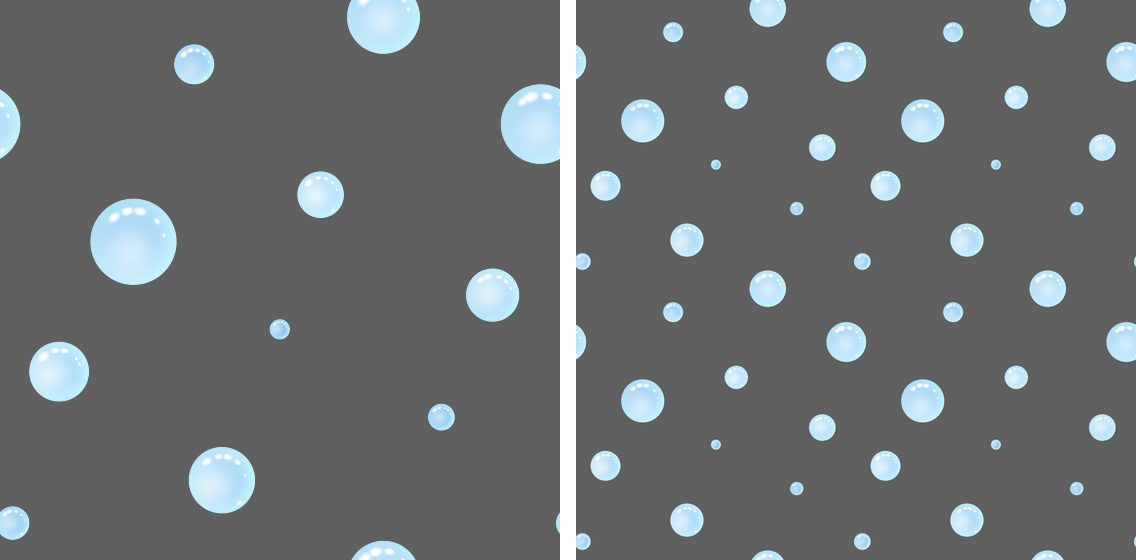
Left: one tile. Right: repeated 2 by 2.
Give the GLSL for this background, as a three.js fragment shader.

```glsl
// Glossy pale blue soap bubbles scattered over flat grey, tiling on both axes.
varying vec2 vUv;

float hash(float n) {
  return fract(sin(n * 127.1) * 43758.5453);
}

// Soft white spot, stretched along the rim at the given angle.
float highlight(vec2 p, float angle, float reach, float size) {
  vec2 dir = vec2(cos(angle), sin(angle));
  vec2 q = vec2(dot(p, dir) - reach, dot(p, vec2(-dir.y, dir.x)));
  return 1.0 - smoothstep(0.3, 1.0, length(q / vec2(size * 0.65, size)));
}

// Colour inside a bubble, with p running from -1 to 1 across it.
vec3 bubbleColor(vec2 p, float id, float scale) {
  float d = length(p);
  float pale = fract(id * 0.618 + 0.2);

  // Blue body, deeper in the smallest bubbles
  vec3 body = mix(vec3(0.60, 0.80, 0.95), vec3(0.69, 0.87, 0.97), pale);
  body = mix(vec3(0.50, 0.75, 0.93), body, smoothstep(0.0, 0.3, scale));

  // Cyan rim, strongest on one side
  float side = 0.65 + 0.35 * dot(p, normalize(vec2(0.8, hash(id + 3.0) - 0.7)));
  vec3 col = mix(body, vec3(0.75, 0.95, 0.99), smoothstep(0.45, 1.0, d) * side);

  // Milky glow, off centre
  vec2 g = p - 0.6 * (vec2(hash(id + 5.0), hash(id + 7.0)) - vec2(0.7, 0.6));
  float glow = exp(-2.2 * dot(g, g)) * mix(0.55, 0.95, pale);
  col = mix(col, vec3(0.91, 0.965, 0.995), glow);

  // Highlights shrinking along the upper arc
  float shine = 0.0;
  for (int j = 0; j < 5; j++) {
    float t = float(j);
    float rnd = hash(id * 5.0 + t + 11.0);
    float size = mix(0.27, 0.08, t / 4.0) * (0.65 + 0.6 * rnd);
    shine = max(shine, highlight(p, 2.2 - 0.52 * t + 0.25 * rnd, 0.72, size));
  }

  // Small glint low on the right of some bubbles
  float glint = step(0.5, hash(id + 23.0));
  shine = max(shine, glint * 0.8 * highlight(p, -0.9, 0.86, 0.13));
  return mix(col, vec3(1.0), shine * 0.95);
}

void main() {
  vec3 col = vec3(0.378);

  // Jittered lattice of eleven bubbles, each of a different size
  for (int i = 0; i < 11; i++) {
    float id = float(i);
    vec2 jitter = 0.08 * (vec2(hash(id + 31.0), hash(id + 47.0)) - 0.5);
    vec2 center = vec2(id, id * 3.0) / 11.0 + 0.045 + jitter;
    vec2 q = fract(vUv - center + 0.5) - 0.5;
    float scale = mod(id * 4.0 + 2.0, 11.0) / 10.0;
    float radius = mix(0.018, 0.077, scale);
    float mask = 1.0 - smoothstep(-0.001, 0.001, length(q) - radius);
    col = mix(col, bubbleColor(q / radius, id, scale), mask);
  }

  gl_FragColor = vec4(col, 1.0);
}
```
